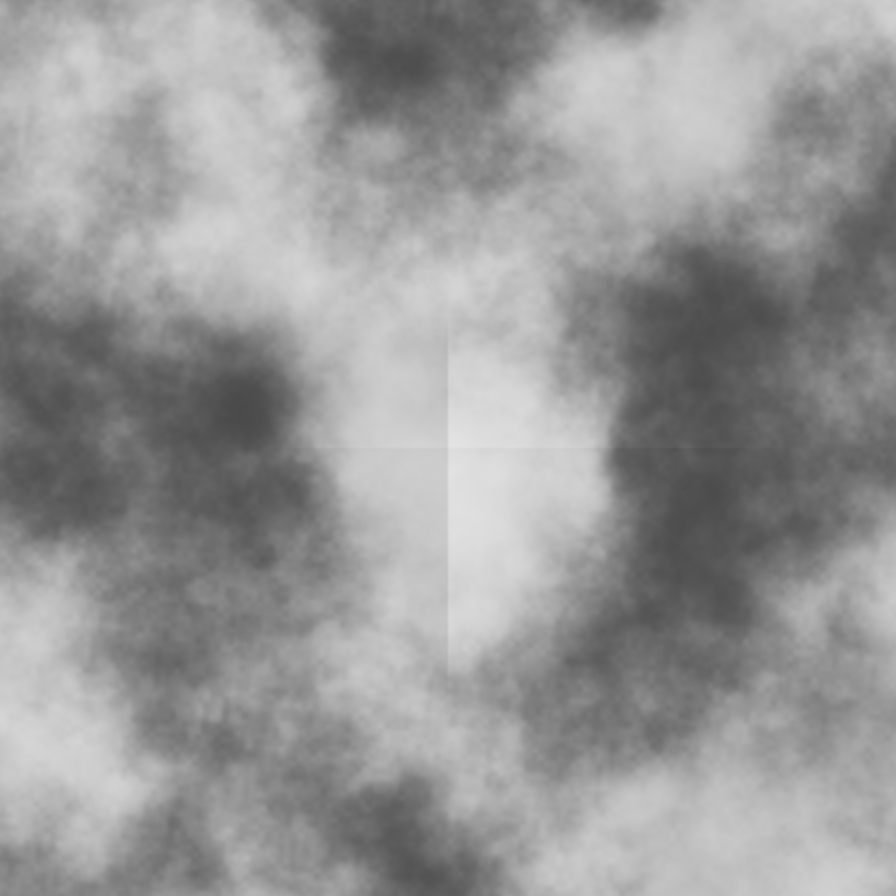
Give the GLSL for this texture, as a Shadertoy shader.

```glsl
const float TAU = 6.2831853;
const float MEAN_GREY = 0.575;
const float GREY_RANGE = 0.31;

float hash(vec2 cell) {
    vec3 q = fract(cell.xyx * 0.1031);
    q += dot(q, q.yzx + 33.33);
    return fract((q.x + q.y) * q.z);
}

// Smooth value noise in -1..1
float noise(vec2 p) {
    vec2 cell = floor(p);
    vec2 f = fract(p);
    vec2 w = f * f * f * (f * (f * 6.0 - 15.0) + 10.0);
    float low = mix(hash(cell), hash(cell + vec2(1.0, 0.0)), w.x);
    float high = mix(hash(cell + vec2(0.0, 1.0)), hash(cell + 1.0), w.x);
    return mix(low, high, w.y) * 2.0 - 1.0;
}

// Octaves are turned against each other to hide the lattice
float fbm(vec2 p, int octaves, float gain) {
    const mat2 turn = mat2(0.8, 0.6, -0.6, 0.8);
    float sum = 0.0;
    float amplitude = 1.0;
    for (int i = 0; i < octaves; i++) {
        sum += amplitude * noise(p);
        p = turn * p * 2.03 + vec2(19.7, 7.3);
        amplitude *= gain;
    }
    return sum;
}

// Broad light and dark banks, zero on average
float cloudBanks(vec2 p) {
    float wide = -cos(TAU * (p.x - 0.4)) * cos(TAU * (p.y - 0.03));
    float narrow = cos(2.0 * TAU * p.x) * cos(TAU * (p.y - 0.38));
    return wide + narrow;
}

// Soft step across a line, fading away from it and along it
float seam(float across, float along, float fade, float reach) {
    float side = smoothstep(-0.002, 0.002, across) * 2.0 - 1.0;
    float ends = 1.0 - smoothstep(0.6 * reach, reach, abs(along));
    return side * exp(-abs(across) / fade) * ends;
}

void mainImage(out vec4 fragColor, in vec2 fragCoord) {
    vec2 uv = fragCoord / iResolution.xy;

    // Ragged outlines for the banks
    vec2 warp = vec2(fbm(uv * 5.0 + 11.0, 5, 0.55), fbm(uv * 5.0 + 47.0, 5, 0.55));
    float banks = 0.2 * cloudBanks(uv + 0.045 * warp);

    // Grain is calmer where the cloud is bright
    float roughness = mix(1.1, 0.5, smoothstep(0.0, 0.32, banks));
    float detail = 0.24 * roughness * fbm(uv * 4.0 + 3.0, 6, 0.6);

    // Soft limit keeps the tones between dark grey and near white
    float grey = MEAN_GREY + GREY_RANGE * tanh((banks + detail) / GREY_RANGE);

    // Faint central seams
    grey += 0.04 * seam(uv.x - 0.5, uv.y - 0.44, 0.07, 0.24);
    grey += 0.018 * seam(uv.y - 0.5, uv.x - 0.58, 0.012, 0.32);

    fragColor = vec4(vec3(clamp(grey, 0.0, 1.0)), 1.0);
}
```
